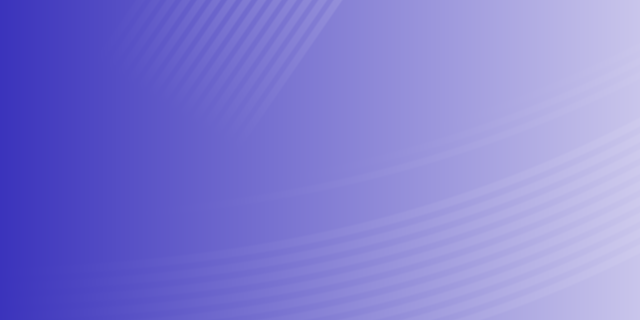
Reproduce this background procedurally as a WebGL 2 fragment shader.

```glsl
#version 300 es
precision highp float;
// A smooth indigo to lavender gradient with translucent white stripes:
// slanted bars hanging from the top edge, and a sheaf of rising curves.
// Both are repeats of one soft band, faded along their length.

uniform vec2 u_resolution;
out vec4 fragColor;

// Lengths are in canvas heights
const vec3 INDIGO = vec3(0.230, 0.200, 0.737);
const vec3 LAVENDER = vec3(0.788, 0.773, 0.922);
const float EDGE_SOFTNESS = 0.0050;

const float BAR_SLANT = 0.69;
const float BAR_SPACING = 0.0475;
const float BAR_FIRST = 0.36;
const float BAR_LAST = 1.07;
const float BAR_FILL = 0.58;
const float BAR_OPACITY = 0.110;

const float CURVE_COUNT = 9.0;
const float CURVE_SPACING = 0.0495;
const float CURVE_FILL = 0.56;
const float CURVE_OPACITY = 0.080;

const float UPPER_COUNT = 3.0;
const float UPPER_OFFSET = 0.158;
const float UPPER_SPACING = 0.045;
const float UPPER_OPACITY = 0.040;

// Repeating stripes centred on whole values of t, limited to 0..count-1
float stripes(float t, float count, float fill, float soft) {
    float nearest = clamp(floor(t + 0.5), 0.0, count - 1.0);
    float d = abs(t - nearest) - 0.5 * fill;
    return 1.0 - smoothstep(-soft, soft, d);
}

// Height of the topmost curve of the main sheaf
float curveHeight(float x) {
    return 0.147 + 0.045 * x + 0.0675 * pow(x, 2.5);
}

// Slanted bars: brightest at the top edge, longer toward the right
float slantedBars(vec2 p, float soft) {
    float depth = 1.0 - p.y;
    float top = p.x + BAR_SLANT * depth;
    float count = floor((BAR_LAST - BAR_FIRST) / BAR_SPACING);
    float t = (BAR_LAST - top) / BAR_SPACING - 0.5 * BAR_FILL;
    float reach = 0.20 + 0.43 * (top - 0.445);
    float fade = clamp(1.0 - depth / max(reach, 0.01), 0.0, 1.0);
    fade *= smoothstep(BAR_FIRST - 0.05, 0.80, top);
    return BAR_OPACITY * fade * stripes(t, count, BAR_FILL, soft / BAR_SPACING);
}

// Main sheaf: brightens toward the right
float curveSheaf(vec2 p, float soft) {
    float spacing = CURVE_SPACING * (0.92 + 0.04 * p.x);
    float t = (curveHeight(p.x) - p.y) / spacing;
    float fade = smoothstep(-0.1, 1.9, p.x);
    return CURVE_OPACITY * fade * stripes(t, CURVE_COUNT, CURVE_FILL, soft / spacing);
}

// Fainter curves above the sheaf, each starting further right
float upperCurves(vec2 p, float soft) {
    float base = curveHeight(p.x) + UPPER_OFFSET - 0.003 * p.x * p.x;
    float t = (p.y - base) / UPPER_SPACING;
    float start = 0.4 + 0.45 * clamp(floor(t + 0.5), 0.0, UPPER_COUNT - 1.0);
    float fade = smoothstep(start, start + 1.1, p.x);
    return UPPER_OPACITY * fade * stripes(t, UPPER_COUNT, 0.5, soft / UPPER_SPACING);
}

void main() {
    vec2 p = gl_FragCoord.xy / u_resolution.y;
    float soft = max(EDGE_SOFTNESS, 1.0 / u_resolution.y);

    vec3 color = mix(INDIGO, LAVENDER, gl_FragCoord.x / u_resolution.x);
    color = mix(color, vec3(1.0), slantedBars(p, soft));
    color = mix(color, vec3(1.0), curveSheaf(p, soft));
    color = mix(color, vec3(1.0), upperCurves(p, soft));

    fragColor = vec4(color, 1.0);
}
```
